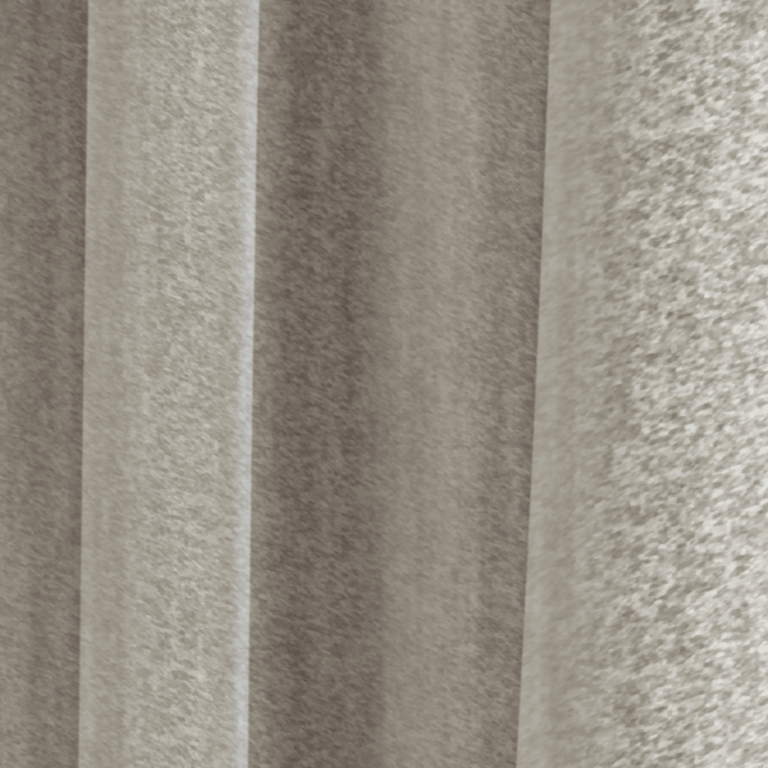
Give the GLSL for this texture, as a Shadertoy shader.

```glsl
#define THREAD_SCALE 150.0
#define COARSE_SCALE 112.0
#define EDGE_SOFT 0.0025
#define STREAK_GAIN 0.010
#define SHADE_LOW 0.395
#define SHADE_HIGH 0.755
#define DARK_CLOTH vec3(0.43, 0.39, 0.36)
#define LIGHT_CLOTH vec3(0.77, 0.76, 0.73)

vec2 hash2(vec2 p) {
    vec3 q = fract(vec3(p.xyx) * vec3(0.1031, 0.103, 0.0973));
    q += dot(q, q.yzx + 33.33);
    return fract((q.xx + q.yz) * q.zy);
}

// Smooth cellular noise: each thread knot spreads its own tone, about -1..1
float cellTone(vec2 p) {
    vec2 cell = floor(p), f = p - cell;
    float sum = 0.0, weight = 0.0;
    for (int j = -1; j <= 1; j++)
    for (int i = -1; i <= 1; i++) {
        vec2 offset = vec2(i, j);
        vec2 knot = hash2(cell + offset);
        vec2 d = offset + 0.15 + 0.7 * knot - f;
        float w = exp(-5.0 * dot(d, d));
        sum += w * (hash2(cell + offset + 71.0).x * 2.0 - 1.0);
        weight += w;
    }
    return sum / weight;
}

// Short sloping threads with a finer layer across them
float weave(vec2 p, float slope, float scale) {
    p.y -= slope * p.x;
    float broad = cellTone(p * scale * vec2(0.75, 1.35));
    float fine = cellTone(p * scale * vec2(1.5, 2.1) + 19.0);
    return broad * 0.75 + fine * 0.55;
}

// Faint vertical bands that wander with height
float streaks(vec2 p) {
    float sum = 0.0, freq = 75.0, gain = 1.0;
    for (int i = 0; i < 4; i++) {
        float k = float(i);
        sum += gain * sin(p.x * freq + 1.3 * sin(p.y * (3.0 + 2.0 * k) + k * 2.1) + k * 4.0);
        freq *= 1.73;
        gain *= 0.75;
    }
    return sum;
}

float bump(float x, float center, float width) {
    float d = (x - center) / width;
    return exp(-d * d);
}

float overlap(float x, float edge) {
    return smoothstep(edge - EDGE_SOFT, edge + EDGE_SOFT, x);
}

void mainImage(out vec4 fragColor, in vec2 fragCoord) {
    vec2 p = fragCoord / iResolution.xy;
    float drop = 1.0 - p.y;

    // Fold boundaries
    float leftEdge = 0.115 - 0.013 * drop;
    float rimEdge = 0.338 - 0.021 * drop + 0.006 * drop * drop;
    float rightEdge = 0.717 - 0.033 * drop - 0.012 * drop * drop;
    float lane1 = (p.x - leftEdge) / (rimEdge - leftEdge);
    float lane2 = (p.x - rimEdge) / (rightEdge - rimEdge);
    float lane3 = (p.x - rightEdge) / (1.0 - rightEdge);

    // Shaded back panel on the left
    float back = 0.435 + 0.055 * drop + 0.035 * bump(p.x, 0.0, 0.03);
    back -= 0.035 * bump(p.x, leftEdge, 0.018);

    // Narrow raised fold with a cool bright rim
    float rim = bump(lane1, 0.97, 0.07);
    float raised = 0.595 + 0.045 * smoothstep(0.0, 0.5, lane1) + 0.09 * rim;
    raised += 0.025 * bump(lane1, 0.02, 0.05) - 0.015 * bump(lane1, 0.22, 0.12);

    // Deep hollow rising to a soft ridge
    float hollow = mix(0.415, 0.565, smoothstep(0.30, 0.62, lane2 + 0.05 * (0.5 - drop)));
    hollow += 0.10 * bump(lane2, 0.0, 0.075) - 0.035 * drop * bump(lane2, 0.55, 0.2);
    hollow -= 0.085 * smoothstep(0.68, 0.98, lane2);
    hollow -= 0.05 * bump(lane2, 1.0, 0.025) * (1.0 - 0.5 * drop);

    // Broad front fold facing the light
    float front = 0.595 + 0.045 * smoothstep(0.15, 0.6, lane3);
    front += 0.095 * smoothstep(0.5, 1.0, lane3) + 0.035 * bump(lane3, 0.02, 0.07);
    front += 0.025 * drop * smoothstep(0.2, 0.8, lane3);

    float onRaised = overlap(p.x, leftEdge);
    float onHollow = overlap(p.x, rimEdge);
    float onFront = overlap(p.x, rightEdge);
    float shade = mix(mix(mix(back, raised, onRaised), hollow, onHollow), front, onFront);

    // Grain contrast follows the focus and the angle of the light
    float grain = mix(0.055, 0.035 + 0.055 * bump(lane1, 0.62, 0.33), onRaised);
    grain = mix(grain, 0.065 - 0.025 * bump(lane2, 0.58, 0.2), onHollow);
    grain = mix(grain, 0.035 + 0.115 * smoothstep(0.05, 0.6, lane3), onFront);

    float thread = mix(weave(p, -0.35, THREAD_SCALE), weave(p, 0.3, COARSE_SCALE), onFront);
    float mottling = cellTone(p * vec2(44.0, 22.0));
    shade += grain * thread + STREAK_GAIN * streaks(p) + 0.015 * mottling;

    // Warm grey cloth, with a cool cast on the rim
    float tone = clamp((shade - SHADE_LOW) / (SHADE_HIGH - SHADE_LOW), -0.4, 1.3);
    vec3 color = mix(DARK_CLOTH, LIGHT_CLOTH, tone);
    color.b -= 0.07 * max(tone * (1.0 - tone), 0.0);
    color += vec3(-0.012, 0.0, 0.022) * rim * onRaised * (1.0 - onHollow);
    fragColor = vec4(clamp(color, 0.0, 1.0), 1.0);
}
```
